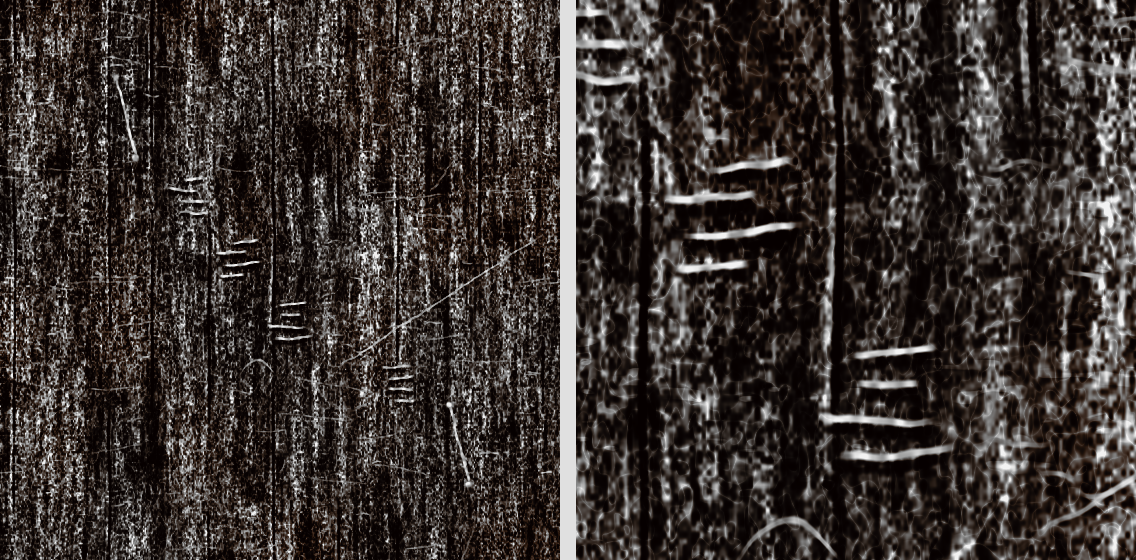
Left, the full canvas; right, a detail of the centre.
This texture is drawn by a Shadertoy shader. Its source:

```glsl
// Dark, worn timber: vertical fibres, crackled grain and black seams, cut by pale scratches.
// Layers of unit-variance noise are summed to a tone, which a soft curve turns into
// mostly black and brown with a sparse tail of greys and near white.

const vec3 WARM_TINT = vec3(0.048, -0.008, -0.040);
const vec3 EMBER = vec3(0.024, 0.000, -0.001);

float hash(vec2 p) {
    vec3 q = fract(p.xyx * 0.1031);
    q += dot(q, q.yzx + 33.33);
    return fract((q.x + q.y) * q.z);
}

// Value noise scaled to zero mean and unit deviation
float noise(vec2 p) {
    vec2 cell = floor(p), f = fract(p);
    f = f * f * (3.0 - 2.0 * f);
    float low = mix(hash(cell), hash(cell + vec2(1, 0)), f.x);
    float high = mix(hash(cell + vec2(0, 1)), hash(cell + vec2(1, 1)), f.x);
    return (mix(low, high, f.y) - 0.5) / 0.214;
}

// Soft bright outlines where warped noise crosses zero
float crackle(vec2 p) {
    p += 0.3 * vec2(noise(p * 0.7 + 11.0), noise(p * 0.7 + 57.0));
    return (exp(-1.5 * abs(noise(p))) - 0.41) / 0.271;
}

// Tapered, slightly bent stroke
float scratch(vec2 p, vec2 centre, float angle, float halfLength, float bend, float width) {
    vec2 d = p - centre;
    float c = cos(angle), s = sin(angle);
    d = vec2(c * d.x + s * d.y, c * d.y - s * d.x);
    float along = d.x / halfLength;
    float across = abs(d.y - bend * halfLength * along * along);
    float taper = 1.0 - smoothstep(0.6, 1.0, abs(along));
    return taper * (1.0 - smoothstep(0.25 * width, width, across));
}

float spot(vec2 p, vec2 centre, float radius) {
    return 1.0 - smoothstep(0.3 * radius, radius, length(p - centre));
}

// Black vertical seams (negative) with a broken pale lip (positive)
float seams(vec2 p, float count) {
    float id = floor(p.x * count);
    float x = (id + 0.2 + 0.6 * hash(vec2(id, 71.0))) / count;
    float d = p.x - x;
    float strength = smoothstep(-0.9, 0.8, noise(vec2(id * 7.3, p.y * 6.0)));
    float groove = 1.0 - smoothstep(0.0008, 0.0032, abs(d));
    float lip = 1.0 - smoothstep(0.0008, 0.0032, abs(d + 0.005));
    return strength * (1.0 * lip - 2.2 * groove);
}

// Fibres, crackle and grit of the bare wood
float woodTone(vec2 p) {
    float streaks = noise(p * vec2(85.0, 4.5));
    float tone = 0.32 * streaks;
    tone += 0.19 * noise(p * vec2(26.0, 1.6) + 19.0);
    tone += 0.40 * noise(p * vec2(240.0, 24.0) + 43.0);
    tone += 0.36 * crackle(p * vec2(120.0, 78.0) + 7.0);
    tone += 0.26 * crackle(p * vec2(230.0, 140.0) + 91.0);
    tone += (0.56 + 0.12 * streaks) * noise(p * vec2(400.0, 270.0) + 5.0);
    return tone + 0.12 * noise(p * vec2(5.0, 4.0) + 61.0);
}

// Coverage of scattered fine scratches, mostly near horizontal
float fineScratches(vec2 p) {
    float cover = 0.0;
    for (float i = 0.0; i < 90.0; i++) {
        vec2 centre = vec2(hash(vec2(i, 3.0)), hash(vec2(i, 17.0)));
        float steep = step(0.84, hash(vec2(i, 29.0)));
        float angle = (hash(vec2(i, 37.0)) - 0.5) * mix(0.4, 2.8, steep);
        float size = hash(vec2(i, 47.0));
        float bend = (hash(vec2(i, 53.0)) - 0.5) * mix(0.9, 0.1, size);
        float halfLength = 0.012 + 0.085 * size * size * size;
        float line = scratch(p, centre, angle, halfLength, bend, 0.0026);
        cover = max(cover, line * (0.9 - 0.35 * size));
    }
    return cover;
}

// Clusters of parallel gouges; x is the pale cut, y its dark underside
vec2 gouges(vec2 p) {
    vec2 cover = vec2(0);
    for (float i = 0.0; i < 16.0; i++) {
        float group = floor(i / 4.0), row = mod(i, 4.0);
        vec2 home = vec2(0.35 + 0.113 * group, 0.68 - 0.112 * group);
        home.x += 0.12 * (hash(vec2(group, 83.0)) - 0.5);
        vec2 centre = home + vec2(0.025 * (hash(vec2(i, 89.0)) - 0.5), -0.02 * row);
        float halfLength = 0.02 + 0.022 * hash(vec2(i, 97.0));
        float angle = 0.26 * (hash(vec2(i, 101.0)) - 0.4);
        float cut = scratch(p, centre, angle, halfLength, 0.06, 0.0036);
        float shade = scratch(p, centre - vec2(0, 0.006), angle, halfLength, 0.06, 0.005);
        cover = max(cover, vec2(cut, shade));
    }
    return cover;
}

// Coverage of a long diagonal cut, an arc and two steep strokes with blunt ends
float boldMarks(vec2 p) {
    float cover = 0.75 * scratch(p, vec2(0.79, 0.465), 0.577, 0.26, 0.0, 0.0028);
    cover = max(cover, 0.8 * scratch(p, vec2(0.46, 0.357), 0.0, 0.036, -0.9, 0.0034));
    for (float i = 0.0; i < 2.0; i++) {
        vec2 centre = mix(vec2(0.225, 0.79), vec2(0.82, 0.205), i);
        vec2 reach = vec2(0.018, -0.071);
        cover = max(cover, scratch(p, centre, -1.32, 0.09, 0.03, 0.0038));
        cover = max(cover, max(spot(p, centre + reach, 0.010), spot(p, centre - reach, 0.009)));
    }
    return cover;
}

void mainImage(out vec4 fragColor, in vec2 fragCoord) {
    vec2 uv = fragCoord / iResolution.xy;
    vec2 bent = uv + vec2(0.0009 * noise(uv * vec2(6.0, 9.0)), 0.0);
    vec2 rough = uv + 0.0009 * vec2(noise(uv * 60.0), noise(uv * 60.0 + 31.0));
    float grit = noise(uv * 190.0 + 13.0);

    // Wood, seams, stains and the paler upper right corner
    float tone = 0.13 + woodTone(bent) + seams(bent, 9.0);
    tone -= 1.0 * smoothstep(1.3, 1.9, noise(rough * vec2(24.0, 17.0) + 3.0));
    tone += 0.45 * smoothstep(0.75, 1.0, uv.x) * smoothstep(0.6, 1.0, uv.y);
    tone -= 0.8 * (1.0 - smoothstep(0.0, 0.02, uv.x));

    // Small horizontal ticks, then scratches laid over the wood
    float ticks = smoothstep(1.35, 1.8, noise(rough * vec2(62.0, 210.0)));
    tone += 0.9 * ticks * smoothstep(-0.5, 0.8, noise(uv * 7.0 + 23.0));
    vec2 gouge = gouges(rough);
    tone -= 1.2 * gouge.y;
    tone = mix(tone, 1.7 + 0.5 * grit, fineScratches(rough));
    tone = mix(tone, 2.3 + 0.4 * grit, max(gouge.x, boldMarks(rough)));

    // Soft tone curve, then brown in the shadows fading to neutral highlights
    float light = min(0.124 * log(1.0 + exp((tone + 0.25) / 0.4)), 0.95);
    float warmth = smoothstep(0.01, 0.12, light) * (1.0 - smoothstep(0.13, 0.55, light));
    warmth *= 1.0 + 0.25 * noise(uv * vec2(9.0, 5.0) + 77.0);
    vec3 color = vec3(light) + WARM_TINT * warmth + EMBER * (1.0 - smoothstep(0.0, 0.1, light));
    fragColor = vec4(clamp(color, 0.0, 1.0), 1.0);
}
```
